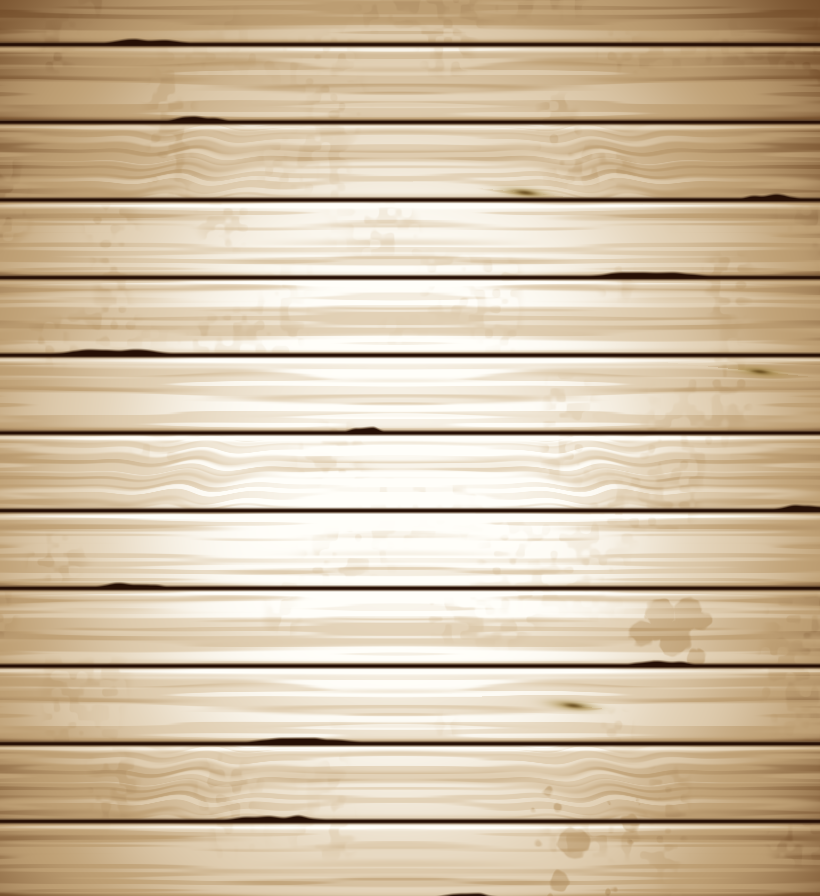
Reproduce this texture procedurally as a Shadertoy shader.

```glsl
float hash(vec2 p) {
    return fract(sin(dot(p, vec2(127.1, 311.7))) * 43758.5453);
}

float noise(vec2 p) {
    vec2 i = floor(p), f = fract(p);
    f = f * f * (3.0 - 2.0 * f);
    return mix(mix(hash(i), hash(i + vec2(1, 0)), f.x),
               mix(hash(i + vec2(0, 1)), hash(i + vec2(1, 1)), f.x), f.y);
}

// Long streaks, mirrored about the middle of the board
float woodGrain(float x, float v, float seed) {
    float m = abs(x);
    // Some boards carry a ripple to either side of the middle
    float ripple = step(seed, 0.5) * exp(-pow((m - 0.23) / 0.08, 2.0));
    v += 0.055 * ripple * sin(m * 65.0 + v * 4.0);
    v += 0.025 * (noise(vec2(m * 7.0, v * 3.0 + seed * 9.0)) - 0.5);
    float wide = noise(vec2(m * 3.0 + seed * 17.0, v * 9.0 + seed * 31.0));
    float fine = noise(vec2(m * 6.0 + seed * 23.0, v * 19.0 + seed * 47.0));
    return 0.55 * smoothstep(0.4, 0.68, wide) + 0.45 * smoothstep(0.42, 0.65, fine);
}

// Tone from bleached wood to dark edge
vec3 woodColor(float t) {
    vec3 c = mix(vec3(1.0, 0.995, 0.975), vec3(0.88, 0.81, 0.70), smoothstep(0.0, 0.36, t));
    c = mix(c, vec3(0.75, 0.63, 0.46), smoothstep(0.3, 0.68, t));
    return mix(c, vec3(0.46, 0.31, 0.17), smoothstep(0.62, 1.2, t));
}

// Two groups of spilled drops
float spatter(vec2 p) {
    float stain = 0.0;
    for (int i = 0; i < 32; i++) {
        float n = float(i), group = mod(n, 2.0);
        float angle = 6.283 * hash(vec2(n, 3.0));
        float spread = mix(0.085, 0.04, group) * sqrt(hash(vec2(n, 7.0))) * step(1.5, n);
        vec2 center = mix(vec2(0.64, 0.06), vec2(0.753, 0.293), group);
        vec2 d = p - center - spread * vec2(cos(angle), sin(angle));
        float radius = 0.002 + 0.016 * pow(hash(vec2(n, 11.0)), 5.0);
        radius = i < 2 ? 0.017 : radius;
        float edge = length(d) + 0.006 * (noise(p * 140.0) - 0.5);
        stain = max(stain, 1.0 - smoothstep(radius - 0.002, radius + 0.002, edge));
    }
    return stain;
}

void mainImage(out vec4 fragColor, in vec2 fragCoord) {
    vec2 p = fragCoord / iResolution.y;
    float soft = 1.0 / iResolution.y;
    float boardHeight = 0.0867;
    float v = (p.y - 0.0833) / boardHeight;
    float board = floor(v);
    float x = p.x - 0.443;

    // Knots, with the grain bent around them
    float knot = 0.0, core = 0.0, bend = 0.0;
    for (int i = 0; i < 3; i++) {
        float n = float(i);
        float knotV = floor(1.7 + 3.6 * n) + 0.49 + 0.4 * sin(2.3 * n);
        vec2 d = vec2(p.x - 0.64 - 0.21 * sin(1.7 * n), (v - knotV) * boardHeight);
        d.y += 0.1 * d.x;
        float r = length(d / vec2(0.03, 0.006));
        knot = max(knot, exp(-r * r * 1.4));
        core = max(core, exp(-dot(d, d / vec2(1e-4, 6e-6))));
        bend += 0.12 * sign(d.y) * exp(-r);
    }

    // Tone: vignette, grain, blotches and stains
    vec2 q = vec2(x / 0.457, (p.y - 0.46) / 0.5);
    float vignette = 0.58 * q.x * q.x + 0.4 * q.y * q.y;
    float grain = woodGrain(x, v - board - bend, mod(board, 4.0));
    float blotch = smoothstep(0.6, 0.85, noise(p * 16.0)) * smoothstep(0.45, 0.7, noise(p * 110.0));
    float tone = vignette - 0.05 + 0.32 * grain * (1.0 - 0.35 * vignette);
    tone += 0.07 * blotch + 0.05 * (hash(vec2(board, 5.0)) - 0.5);
    tone += 0.17 * spatter(p);

    // Pale bevel beneath each gap, faint shade above it
    float joint = floor(v + 0.5);
    float gap = (v - joint) * boardHeight;
    tone -= 0.25 * exp(-pow((gap + 0.006) / 0.0028, 2.0));
    tone += 0.1 * exp(-pow((gap - 0.004) / 0.003, 2.0));
    vec3 color = woodColor(max(tone, 0.0));
    color = mix(color, vec3(0.66, 0.55, 0.27), 0.75 * knot);
    color = mix(color, vec3(0.38, 0.27, 0.10), 0.8 * core);

    // Dark gaps, each chipped wider in one place
    float chipX = 0.914 * hash(vec2(joint, 19.0));
    float chipWidth = 0.02 + 0.05 * hash(vec2(joint, 29.0));
    float chip = 0.0035 * smoothstep(1.0, 0.4, abs(p.x - chipX) / chipWidth);
    chip *= 0.5 + 0.7 * noise(vec2(p.x * 60.0, joint));
    float line = abs(gap - 0.5 * chip) - 0.0018 - 0.5 * chip;
    color = mix(color, vec3(0.35, 0.25, 0.16), 0.75 * (1.0 - smoothstep(0.0, 0.0014 + soft, line)));
    color = mix(color, vec3(0.15, 0.06, 0.02), 1.0 - smoothstep(-soft, soft * 0.6, line));
    fragColor = vec4(color, 1.0);
}
```
